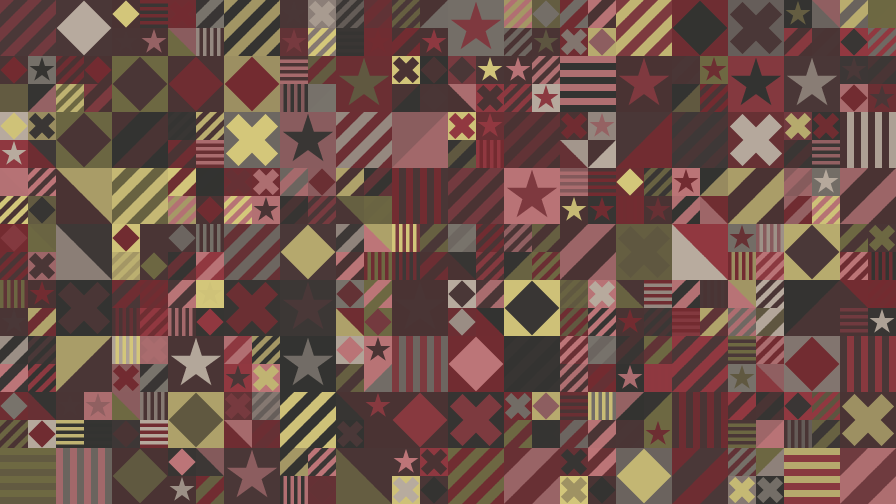
Give the GLSL for this pattern, as a Shadertoy shader.

```glsl
// A patchwork of square tiles, 16 across and 9 down, half of them split in four.
// Each tile hashes its own motif (stripes, triangle, diamond, cross or star)
// and two muted colours; a grid of subsamples smooths every edge.

float hash(vec2 p) {
    return fract(sin(dot(p, vec2(12.9898, 78.233))) * 43758.5453);
}

// Weighted choice of cloth colour, dulled by a varying amount
vec3 clothColor(float pick, float wear) {
    vec3 c = vec3(0.20, 0.20, 0.19);                    // charcoal
    if (pick > 0.14) c = vec3(0.29, 0.20, 0.20);        // umber
    if (pick > 0.34) c = vec3(0.45, 0.17, 0.19);        // maroon
    if (pick > 0.49) c = vec3(0.57, 0.22, 0.25);        // red
    if (pick > 0.57) c = vec3(0.43, 0.41, 0.26);        // olive
    if (pick > 0.65) c = vec3(0.47, 0.45, 0.42);        // grey
    if (pick > 0.71) c = vec3(0.74, 0.46, 0.47);        // rose
    if (pick > 0.83) c = vec3(0.83, 0.78, 0.48);        // straw
    if (pick > 0.93) c = vec3(0.72, 0.67, 0.62);        // linen
    return mix(c, vec3(0.29, 0.24, 0.24), 0.5 * wear * wear);
}

// Five-pointed star: fold into one point, then test against its edge line
float star(vec2 p, float radius) {
    float sector = 6.2832 / 5.0;
    float a = mod(atan(p.x, p.y) + 0.5 * sector, sector) - 0.5 * sector;
    vec2 q = length(p) * vec2(cos(a), abs(sin(a)));
    return dot(q, vec2(0.309, 0.951)) - 0.309 * radius;
}

// Cross with square-cut arms along the diagonals
float saltire(vec2 p) {
    vec2 q = abs(vec2(p.x + p.y, p.x - p.y)) * 0.7071;
    return max(max(q.x, q.y) - 0.5, min(q.x, q.y) - 0.16);
}

// Foreground mask of a motif; p runs over -0.5..0.5
float motif(vec2 p, float kind, float variant) {
    float slant = p.x - p.y;
    if (kind < 0.22) return step(fract(slant), 0.5);            // wide diagonals
    if (kind < 0.38) return step(fract(slant * 2.0), 0.5);      // narrow diagonals
    if (kind < 0.54) {                                          // straight stripes
        float along = variant < 0.5 ? p.x : p.y;
        return step(fract(along * 4.0), 0.5);
    }
    if (kind < 0.65) {                                          // half-square triangle
        return step(0.0, variant < 0.5 ? slant : p.x + p.y);
    }
    if (kind < 0.79) return step(abs(p.x) + abs(p.y), 0.49);    // diamond
    if (kind < 0.88) return step(saltire(p), 0.0);
    return step(star(p, 0.47), 0.0);
}

vec3 patchwork(vec2 uv) {
    // Split about half of the tiles into quarters
    vec2 tile = floor(uv);
    float scale = hash(tile + 3.7) < 0.54 ? 2.0 : 1.0;
    vec2 id = floor(uv * scale) + scale * 41.3;
    vec2 p = fract(uv * scale) - 0.5;

    vec3 ground = clothColor(hash(id + 11.1), hash(id + 23.9));
    vec3 figure = clothColor(hash(id + 37.3), hash(id + 51.7));
    return mix(ground, figure, motif(p, hash(id + 67.1), hash(id + 83.3)));
}

void mainImage(out vec4 fragColor, in vec2 fragCoord) {
    // Average 4 x 4 subsamples per pixel
    vec3 sum = vec3(0.0);
    for (int i = 0; i < 16; i++) {
        vec2 offset = (vec2(i % 4, i / 4) + 0.5) / 4.0 - 0.5;
        sum += patchwork((fragCoord + offset) / iResolution.y * 9.0);
    }
    fragColor = vec4(sum / 16.0, 1.0);
}
```
